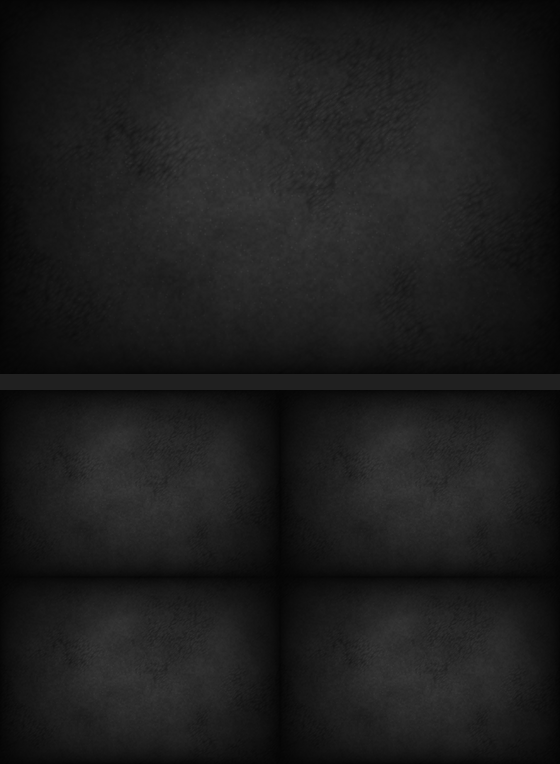
Top: one tile. Bottom: repeated 2 by 2.
Reproduce this texture procedurally as a Shadertoy shader.

```glsl
// Dark charcoal plaster wall: soft clouds, scuffed patches, fine grain and a dim border.
#define FLOOR_TONE 0.026
#define WALL_TONE 0.168
#define BORDER_SOFTNESS 0.6
#define CLOUD_CONTRAST 0.50
#define SMEAR_CONTRAST 0.24
#define SCUFF_CONTRAST 0.34
#define GRAIN_CONTRAST 0.24
#define SPECK_STRENGTH 0.16
#define WARP_AMOUNT 0.022

const float PI = 3.14159;

vec2 hash2(vec2 p) {
    vec3 q = fract(p.xyx * vec3(0.1031, 0.1030, 0.0973));
    q += dot(q, q.yzx + 33.33);
    return fract((q.xx + q.yz) * q.zy);
}

// Value noise that wraps after a whole number of cells
float noise(vec2 uv, vec2 cells, float seed) {
    vec2 p = uv * cells;
    vec2 i = floor(p), f = fract(p);
    f = f * f * (3.0 - 2.0 * f);
    float a = hash2(mod(i, cells) + seed).x;
    float b = hash2(mod(i + vec2(1, 0), cells) + seed).x;
    float c = hash2(mod(i + vec2(0, 1), cells) + seed).x;
    float d = hash2(mod(i + vec2(1, 1), cells) + seed).x;
    return mix(mix(a, b, f.x), mix(c, d, f.x), f.y);
}

// Layered noise, about 0.5 on average
float clouds(vec2 uv, vec2 cells, float seed) {
    float sum = 0.0, weight = 0.5;
    for (int k = 0; k < 5; k++) {
        sum += weight * noise(uv, cells, seed);
        cells *= 2.0;
        seed += 17.0;
        weight *= 0.55;
    }
    return sum / 1.055;
}

// Wrapping cellular noise: distance to the nearest point, and its random value
vec2 cellular(vec2 uv, vec2 cells, float seed) {
    vec2 p = uv * cells;
    vec2 i = floor(p), f = fract(p);
    vec2 nearest = vec2(9.0, 0.0);
    for (int y = -1; y <= 1; y++)
    for (int x = -1; x <= 1; x++) {
        vec2 o = vec2(x, y);
        vec2 rnd = hash2(mod(i + o, cells) + seed);
        float d = length(o + rnd - f);
        if (d < nearest.x) nearest = vec2(d, fract(rnd.x * 7.0 + rnd.y * 13.0));
    }
    return nearest;
}

void mainImage(out vec4 fragColor, in vec2 fragCoord) {
    vec2 uv = fragCoord / iResolution.xy;
    vec2 warp = vec2(clouds(uv, vec2(9, 6), 3.0), clouds(uv, vec2(9, 6), 41.0)) - 0.5;
    vec2 wall = uv + WARP_AMOUNT * warp;

    // Dim border, with an uneven inner edge
    vec2 arch = abs(sin(PI * (uv + 2.0 * WARP_AMOUNT * warp * sin(PI * uv))));
    float light = FLOOR_TONE + WALL_TONE * pow(arch.x * arch.y, BORDER_SOFTNESS);

    // Broad clouds and upright smears
    float cloud = clouds(wall, vec2(5, 4), 7.0) - 0.5;
    float smear = clouds(wall, vec2(16, 5), 23.0) - 0.5;
    float tone = 1.0 + CLOUD_CONTRAST * cloud + SMEAR_CONTRAST * smear;

    // Short slanted scuffs, gathered in dark patches
    float patches = smoothstep(0.48, 0.70, clouds(wall, vec2(7, 5), 61.0));
    vec2 slanted = vec2(wall.x, wall.y - wall.x);
    float scuff = cellular(slanted, vec2(76, 92), 5.0).x - 0.48;
    tone -= SCUFF_CONTRAST * (0.12 + patches) * scuff + 0.10 * patches;

    // Fine grain in two sizes
    float grain = 0.6 * noise(wall, vec2(150, 100), 11.0) + 0.4 * noise(uv, vec2(330, 220), 29.0);
    tone += GRAIN_CONTRAST * (grain - 0.5);

    // Rare pale specks
    vec2 speck = cellular(uv, vec2(120, 80), 83.0);
    float worn = smoothstep(0.45, 0.65, clouds(uv, vec2(4, 3), 97.0));
    tone += SPECK_STRENGTH * worn * step(0.86, speck.y) * (1.0 - smoothstep(0.08, 0.32, speck.x));

    fragColor = vec4(vec3(max(light * tone, 0.0)), 1.0);
}
```
